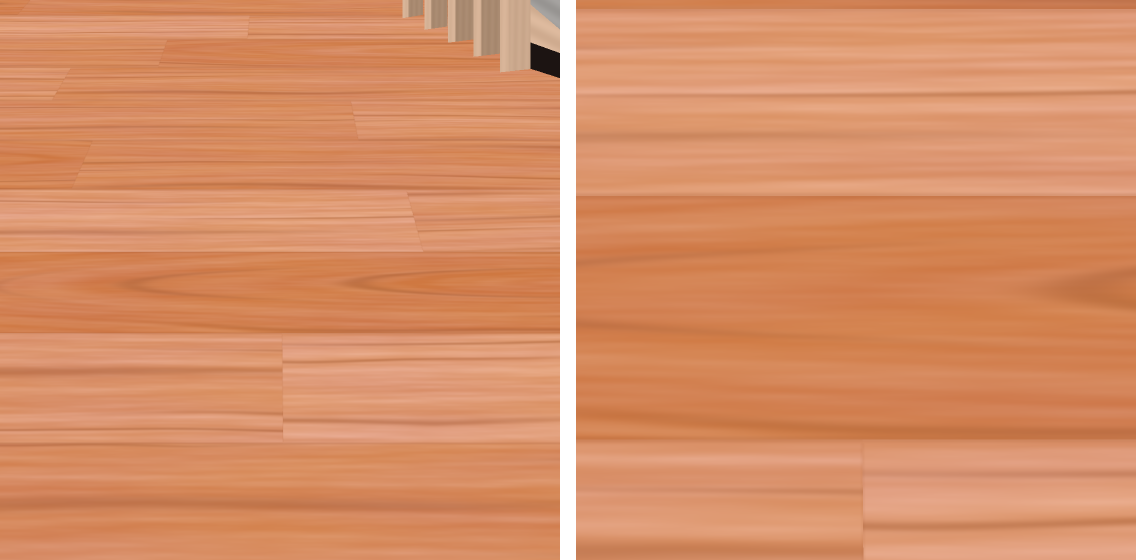
Left: the whole. Right: its middle third, enlarged.
Reproduce this texture procedurally as a Shadertoy shader.

```glsl
// Draws a plank floor of warm wood in perspective, with pale slats in the upper right corner.

const float HORIZON = 0.5057;   // height of the horizon above the top edge
const float VANISH_X = 0.495;   // column where plank ends look upright
const float PLANK_LENGTH = 1.45;
const vec3 PALE = vec3(0.90, 0.65, 0.525);
const vec3 MIDDLE = vec3(0.855, 0.57, 0.41);
const vec3 DEEP = vec3(0.825, 0.505, 0.32);
const vec3 VEIN = vec3(0.66, 0.37, 0.21);
const vec3 SLAT_LIGHT = vec3(0.84, 0.70, 0.59);
const vec3 SLAT_SHADE = vec3(0.65, 0.53, 0.43);

vec2 hash2(vec2 p) {
    vec3 q = fract(p.xyx * vec3(0.1031, 0.1030, 0.0973));
    q += dot(q, q.yzx + 33.33);
    return fract((q.xx + q.yz) * q.zy);
}

// Smooth cellular noise: blended distance to scattered points
float cells(vec2 p) {
    float sum = 0.0;
    for (int j = -1; j <= 1; j++)
        for (int i = -1; i <= 1; i++) {
            vec2 g = vec2(i, j);
            sum += exp(-9.0 * length(g + hash2(floor(p) + g) - fract(p)));
        }
    return -log(sum) / 9.0;
}

// Staggered position of a plank end in each row
float plankEnd(float row) {
    return -0.34 - 0.667 * row + 0.46 * sin(row * 0.5236) + 0.02 * sin(row * 1.0472)
         + 0.27 * sin(row * 1.5708) * exp(-0.45 * row * row);
}

// Wood grain: x is a tone shift, y the strength of dark veins
vec2 grain(vec2 q, float seed, float figure) {
    // Straight fibres give way to long nested rings on figured planks
    float rings = length(vec2(0.42 * (q.x - 1.06), q.y - 0.42));
    float h = mix(q.y, 1.3 * rings, figure);
    h += 0.03 * sin(2.1 * q.x + seed) + 0.012 * sin(6.3 * q.x + 1.7 * seed + 5.0 * q.y);
    h += 0.10 * cells(vec2(1.8, 2.0) * q + seed);

    float bands = 0.30 * sin(9.0 * h + seed)
                + 0.32 * sin(25.0 * h + 2.0 * seed + sin(2.0 * q.x))
                + 0.30 * sin(47.0 * h + 3.0 * seed + 1.5 * sin(3.0 * q.x + 5.0 * h))
                + 0.22 * sin(93.0 * h + 5.0 * seed + 2.0 * sin(4.0 * q.x + 9.0 * h));
    float flecks = cells(vec2(5.0, 20.0) * q + seed) + 0.7 * cells(vec2(15.0, 38.0) * q - seed);

    // Thin veins that fade in and out along the plank
    float vein = pow(0.5 + 0.5 * sin(29.0 * h + 2.5 * sin(7.0 * h + seed) + seed), 12.0);
    vein *= smoothstep(-0.7, 0.9, sin(3.4 * q.x + seed + 11.0 * h));
    return vec2(bands - 0.9 * (flecks - 0.5), vein);
}

vec3 woodTone(float t) {
    return t < 0.5 ? mix(DEEP, MIDDLE, 2.0 * max(t, -0.3))
                   : mix(MIDDLE, PALE, 2.0 * min(t, 1.15) - 1.0);
}

vec3 floorColor(vec2 p) {
    // Project the canvas onto rows of planks
    float depth = p.y + HORIZON;
    float across = 12.59 - 7.253 / depth;
    float along = (p.x - VANISH_X) / depth;
    float row = floor(across), v = fract(across);
    float place = (along - plankEnd(row)) / PLANK_LENGTH;
    float plank = floor(place);

    // Tone and grain of this plank
    float seed = 40.0 * hash2(vec2(row, plank) + 17.0).x;
    float tone = 0.45 - 0.30 * cos(2.7 * (row - 5.0)) + 0.18 * (mod(plank, 2.0) - 0.5);
    float figure = 1.0 - smoothstep(0.15, 0.33, tone);
    vec2 g = grain(vec2(fract(place) * PLANK_LENGTH, v), seed, figure);
    vec3 color = woodTone(tone + 0.30 * g.x);
    color = mix(color, VEIN, 0.46 * g.y);

    // Faint drift between orange and rose
    float drift = sin(9.0 * along + seed + 2.0 * sin(7.0 * v + seed)) * sin(8.0 * v + 4.0 * along);
    color += drift * vec3(0.004, 0.005, -0.014);

    // Faint seams between rows and at plank ends
    float rowGap = min(v, 1.0 - v) * depth * depth / 7.253;
    float endGap = abs(place - round(place)) * PLANK_LENGTH * depth;
    float seam = 0.22 * (1.0 - smoothstep(0.0005, 0.003, rowGap));
    seam = max(seam, 0.10 * (1.0 - smoothstep(0.0003, 0.002, endGap)));
    return mix(color, VEIN, seam);
}

// Panel, rail and dark gap beyond the last slat
vec3 addRail(vec3 color, vec2 p) {
    float x = p.x - 0.945;
    if (x < 0.0) return color;
    vec3 panel = vec3(0.62, 0.61, 0.60) + 0.03 * sin(160.0 * (p.y - 0.6 * x));
    if (p.y < 0.122 + 0.32 * x) color = vec3(0.11, 0.08, 0.07);
    if (p.y < 0.075 + 0.36 * x) color = SLAT_LIGHT - 0.03 * sin(150.0 * (p.y - 0.5 * x));
    if (p.y < 0.006 + 0.85 * x) color = panel;
    return color;
}

// Upright slats that grow toward the viewer
vec3 addSlats(vec3 color, vec2 p) {
    for (int i = 0; i < 5; i++) {
        float k = float(i);
        float left = 0.719 + 0.0378 * k + 0.00143 * k * k;
        float width = 0.0365 + 0.0045 * k;
        float foot = 0.0325 + 0.0195 * k + 0.00117 * k * k;
        float x = (p.x - left) / width;
        if (x < 0.0 || x > 1.0 || p.y > foot - 0.006 * x) continue;
        float shade = smoothstep(0.25, 0.32, x) * (i == 4 ? 0.25 : 0.95);
        color = mix(SLAT_LIGHT, SLAT_SHADE, shade) + 0.012 * sin(25.0 * x + 8.0 * p.y + k);
    }
    return color;
}

void mainImage(out vec4 fragColor, in vec2 fragCoord) {
    // Four samples per point smooth every edge
    vec3 sum = vec3(0.0);
    for (int s = 0; s < 4; s++) {
        vec2 p = (fragCoord + vec2(s % 2, s / 2) * 0.5 - 0.25) / iResolution.xy;
        p.y = 1.0 - p.y;
        sum += addSlats(addRail(floorColor(p), p), p);
    }
    fragColor = vec4(sum / 4.0, 1.0);
}
```
